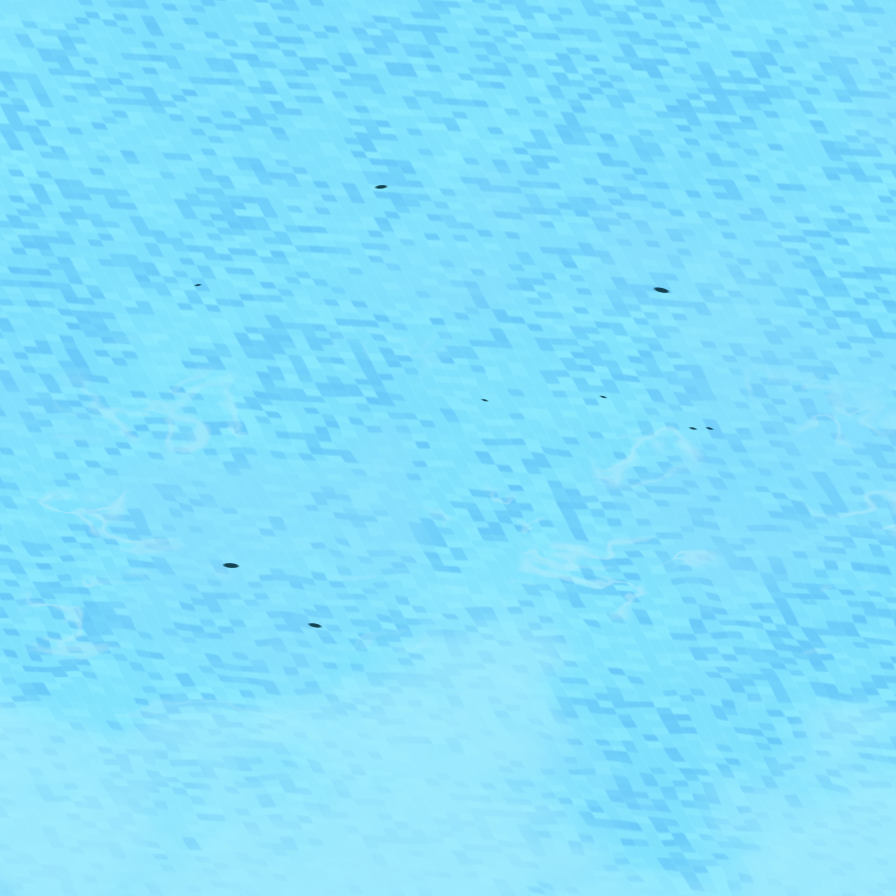
Reproduce this texture procedurally as a Shadertoy shader.

```glsl
// Sunlit pool water over a slanted mosaic of small blue tiles, with pale haze and a few specks.

const vec3 BASE_BLUE  = vec3(0.505, 0.885, 0.992);
const vec3 LIGHT_TILE = vec3(0.545, 0.915, 0.995);
const vec3 DARK_TILE  = vec3(0.415, 0.795, 0.975);
const vec3 COOL_TINT  = vec3(0.555, 0.865, 0.990);
const vec3 PALE_HAZE  = vec3(0.650, 0.925, 0.995);
const vec3 GLINT      = vec3(0.740, 0.930, 0.985);
const vec3 SPECK      = vec3(0.030, 0.200, 0.250);

const vec2 TILE_COUNT = vec2(66.0, 138.0);  // tiles across and up
const vec2 TILE_SLANT = vec2(0.55, 0.06);   // lean of columns, tilt of rows
const vec2 EDGE_BLUR  = vec2(0.11, 0.24);   // softness in tile units
const float DARK_SHARE = 0.27;
const float RIPPLE = 0.0035;
const int SPECK_COUNT = 9;

float hash(vec2 p) {
    vec3 q = fract(p.xyx * 0.1031);
    q += dot(q, q.yzx + 33.33);
    return fract((q.x + q.y) * q.z);
}

float noise(vec2 p) {
    vec2 i = floor(p), f = fract(p);
    f = f * f * (3.0 - 2.0 * f);
    return mix(mix(hash(i), hash(i + vec2(1, 0)), f.x),
               mix(hash(i + vec2(0, 1)), hash(i + vec2(1, 1)), f.x), f.y);
}

float fbm(vec2 p) {
    float sum = 0.0, gain = 0.5;
    for (int i = 0; i < 4; i++) {
        sum += gain * noise(p);
        p = p * 2.03 + 17.3;
        gain *= 0.5;
    }
    return sum / 0.9375;
}

// Dark tiles gather on rising diagonals and thin out along slanted columns.
vec3 tileColour(vec2 cell) {
    float diagonal = noise(vec2((cell.y - cell.x) * 0.42, (cell.x + cell.y) * 0.07) + 40.0);
    float column = noise(vec2(cell.x * 0.75, cell.y * 0.09) + 90.0);
    float chance = DARK_SHARE + 0.55 * (diagonal - 0.5) + 0.40 * (column - 0.5);
    float pick = hash(cell + 211.0);
    float tone = hash(cell + 57.0);
    vec3 plain = mix(BASE_BLUE, LIGHT_TILE, smoothstep(0.45, 1.0, tone));
    vec3 dark = mix(DARK_TILE, BASE_BLUE, 0.5 * tone);
    return pick < chance ? dark : plain;
}

// Blend the four nearest tiles across softened joints.
vec3 mosaic(vec2 p) {
    vec2 grid = (p + TILE_SLANT * p.yx) * TILE_COUNT - 0.5;
    vec2 cell = floor(grid);
    vec2 blend = smoothstep(0.5 - EDGE_BLUR, 0.5 + EDGE_BLUR, fract(grid));
    vec3 low = mix(tileColour(cell), tileColour(cell + vec2(1, 0)), blend.x);
    vec3 high = mix(tileColour(cell + vec2(0, 1)), tileColour(cell + vec2(1, 1)), blend.x);
    float joint = 1.0 - smoothstep(0.0, 0.14, abs(fract(grid.x) - 0.5));
    return mix(low, high, blend.y) + 0.012 * joint;
}

// Thin wavering light lines where a noise field crosses its middle.
float glints(vec2 p) {
    vec2 q = p * vec2(9.0, 17.0);
    q += 1.6 * vec2(fbm(q * 0.7 + 5.0), fbm(q * 0.7 + 31.0));
    float line = 1.0 - smoothstep(0.0, 0.055, abs(fbm(q) - 0.5));
    return line * smoothstep(0.48, 0.72, noise(p * vec2(13.0, 21.0) + 8.0));
}

float speckMask(vec2 p, float pixel) {
    float mask = 0.0;
    for (int i = 0; i < SPECK_COUNT; i++) {
        float id = float(i);
        vec2 centre = vec2(hash(vec2(id, 3.0)), mix(0.3, 0.98, hash(vec2(id, 11.0))));
        float size = mix(0.003, 0.010, pow(hash(vec2(id, 23.0)), 3.0));
        vec2 d = p - centre;
        d.y += d.x * (hash(vec2(id, 37.0)) - 0.4) * 0.5;
        float dist = (length(d * vec2(1.0, 3.2)) - size) / 3.2;
        mask = max(mask, 1.0 - smoothstep(-pixel, pixel, dist));
    }
    return mask;
}

void mainImage(out vec4 fragColor, in vec2 fragCoord) {
    vec2 p = fragCoord / iResolution.y;
    float pixel = 0.7 / iResolution.y;

    // Refraction grows toward the near, lower water
    float choppy = 1.0 - smoothstep(0.35, 0.75, p.y);
    vec2 wobble = vec2(noise(p * vec2(18.0, 30.0)), noise(p * vec2(22.0, 34.0) + 60.0)) - 0.5;
    vec3 colour = mosaic(p + wobble * RIPPLE * (0.3 + 2.0 * choppy));

    // Broad cool patches and slow brightness drift
    float cool = smoothstep(0.46, 0.72, fbm(p * vec2(5.0, 7.0) + 12.0));
    colour = mix(colour, COOL_TINT, 0.38 * cool);
    colour += vec3(0.5, 0.45, 0.05) * 0.07 * (fbm(p * vec2(4.0, 6.0) + 70.0) - 0.5);

    // Pale reflected haze near the bottom
    float haze = smoothstep(0.42, 0.70, fbm(p * vec2(4.0, 6.5) + 3.0) + 0.65 * (0.20 - p.y));
    haze *= 1.0 - smoothstep(0.22, 0.42, p.y);
    colour = mix(colour, PALE_HAZE, 0.72 * haze);

    // Light lines in the middle band, then floating specks
    float band = smoothstep(0.12, 0.32, p.y) * (1.0 - smoothstep(0.48, 0.68, p.y));
    colour = mix(colour, GLINT, 0.48 * band * glints(p));
    colour = mix(colour, SPECK, 0.9 * speckMask(p, pixel));

    fragColor = vec4(clamp(colour, 0.0, 1.0), 1.0);
}
```
